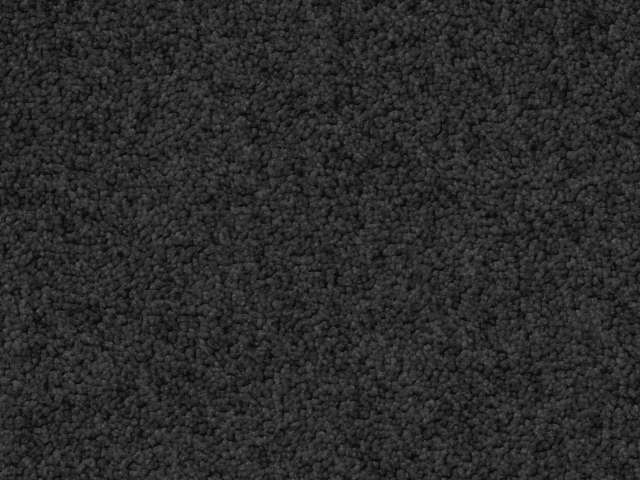
Write a WebGL 2 fragment shader that draws this texture.

```glsl
#version 300 es
precision highp float;
// Dark charcoal pile fabric: small rounded tufts, fine fibres and soft uneven patches.

uniform vec2 u_resolution;
out vec4 fragColor;

const float BASE_TONE = 0.172;
const vec2 LIGHT_DIR = vec2(-0.5, 0.866);

// Three random values in 0..1 for a cell.
vec3 hash3(vec2 cell) {
    vec3 q = fract(vec3(cell.xyx) * vec3(0.1031, 0.1030, 0.0973));
    q += dot(q, q.yxz + 33.33);
    return fract((q.xxy + q.yzz) * q.zyx);
}

// Soft cellular noise: x = cell tone, y = slope towards the light, z = squared distance.
vec3 softCells(vec2 p, float sharpness, vec2 lightDir) {
    vec2 home = floor(p);
    vec2 blend = vec2(0.0);
    float total = 0.0;
    for (int y = -1; y <= 1; y++) {
        for (int x = -1; x <= 1; x++) {
            vec2 cell = home + vec2(x, y);
            vec3 rnd = hash3(cell + 71.0);
            vec2 offset = p - cell - 0.04 - 0.92 * rnd.xy;
            float weight = exp(-sharpness * dot(offset, offset));
            blend += weight * vec2(rnd.z, dot(offset, lightDir));
            total += weight;
        }
    }
    total = max(total, 1e-9);
    return vec3(blend / total, -log(total) / sharpness);
}

// Layered sines that bend the rows of tufts.
vec2 bend(vec2 p, float amount) {
    vec2 wave = sin(p.yx * vec2(19.0, 23.0) + vec2(0.7, 2.1));
    wave += 0.5 * sin(p.yx * vec2(47.0, 41.0) + p.xy * 29.0);
    return p + amount * wave;
}

// Lean and stretch a domain so that its cells become slanted streaks.
vec2 streak(vec2 p, float lean, float stretch) {
    return vec2(p.x + lean * p.y, p.y / stretch);
}

// Rounded tufts, lit from the upper left, with soft dark gaps between them.
float tufts(vec2 p) {
    vec3 c = softCells(p, 10.0, LIGHT_DIR);
    return 0.09 * (c.x - 0.5) + 0.1 * c.y + 0.15 * (0.15 - c.z);
}

// Fine fibre grain with a few bright tips.
float fibres(vec2 p) {
    vec3 c = softCells(p, 10.0, LIGHT_DIR);
    float tip = smoothstep(0.76, 0.94, c.x) * (1.0 - smoothstep(0.02, 0.22, c.z));
    return 0.09 * (c.x - 0.5) + 0.04 * c.y + 0.05 * tip;
}

// Uneven pile: small clumps and dark pits inside broad, faint patches.
float patches(vec2 p) {
    float clumps = softCells(streak(p, 0.25, 1.4) * 52.0, 5.0, LIGHT_DIR).x - 0.5;
    float broad = softCells(streak(p, 0.35, 1.6) * 11.0, 4.0, LIGHT_DIR).x - 0.5;
    float pit = smoothstep(0.24, 0.45, -clumps);
    return 0.042 * clumps + 0.014 * broad - 0.02 * pit;
}

// Slight falloff towards the upper corners.
float falloff(vec2 uv) {
    float side = abs(uv.x - 0.55);
    return -0.014 * smoothstep(0.3, 0.85, side * uv.y * 1.6);
}

void main() {
    vec2 uv = gl_FragCoord.xy / u_resolution;
    vec2 p = gl_FragCoord.xy / u_resolution.y;
    vec2 pile = bend(p, 0.004);

    float tone = BASE_TONE;
    tone += tufts(streak(pile, 0.12, 1.1) * 94.0);
    tone += fibres(pile * 190.0 + 13.0);
    tone += patches(bend(p, 0.006));
    tone += falloff(uv);

    fragColor = vec4(vec3(clamp(tone, 0.05, 0.38)), 1.0);
}
```
